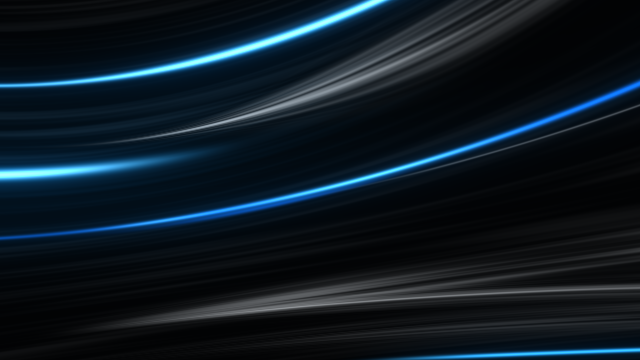
This background is drawn by a Shadertoy shader. Its source:

```glsl
// Long-exposure light trails: blue neon arcs and silky grey bands on near black.
// Every trail is a parabola; distance to it drives a core, a halo or a band of
// strands. Faint streaks follow a flow field that blends the same parabolas.

// Palette
const vec3 BASE  = vec3(0.006, 0.009, 0.013);
const vec3 HAZE  = vec3(0.000, 0.055, 0.095);
const vec3 DEEP  = vec3(0.010, 0.270, 0.500);
const vec3 AZURE = vec3(0.040, 0.360, 0.860);
const vec3 SKY   = vec3(0.100, 0.600, 0.920);
const vec3 HOT   = vec3(0.600, 0.480, 0.300);
const vec3 GREY  = vec3(0.520, 0.530, 0.540);

// Trails: height = x + y * u + z * u * u, with u and height from 0 to 1
const vec3 TOP_ARC    = vec3(0.762, 0.014, 0.656);
const vec3 LEFT_ARC   = vec3(0.514, 0.050, 0.470);
const vec3 MIDDLE_ARC = vec3(0.338, 0.110, 0.320);
const vec3 FLOOR_ARC  = vec3(-0.060, 0.118, -0.030);
const vec3 SILVER     = vec3(0.591, -0.046, 0.706);
const vec3 HAIRLINE   = vec3(0.338, 0.110, 0.260);
const vec3 FAN_HIGH   = vec3(0.056, 0.270, -0.020);
const vec3 FAN_MID    = vec3(0.050, 0.260, -0.110);
const vec3 FAN_LOW    = vec3(-0.040, 0.250, -0.085);

const float STREAK_FREQ = 22.0;
const float STRAND_FREQ = 1.1;

vec2 gradientAt(vec2 cell) {
    float angle = 6.2832 * fract(sin(dot(cell, vec2(127.1, 311.7))) * 43758.5);
    return vec2(cos(angle), sin(angle));
}

float gradientNoise(vec2 p) {
    vec2 i = floor(p), f = fract(p);
    vec2 w = f * f * f * (f * (f * 6.0 - 15.0) + 10.0);
    float a = dot(gradientAt(i), f);
    float b = dot(gradientAt(i + vec2(1, 0)), f - vec2(1, 0));
    float c = dot(gradientAt(i + vec2(0, 1)), f - vec2(0, 1));
    float d = dot(gradientAt(i + vec2(1, 1)), f - vec2(1, 1));
    return mix(mix(a, b, w.x), mix(c, d, w.x), w.y);
}

// Fine strands across "lane", changing slowly along u; 0 to 1
float streaks(float lane, float u) {
    float sum = 0.0, gain = 0.6;
    for (int k = 0; k < 3; k++) {
        sum += gain * gradientNoise(vec2(lane, u * 1.6 + float(k) * 7.3));
        lane = lane * 2.25 + 3.7;
        gain *= 0.8;
    }
    return smoothstep(-0.35, 0.55, sum);
}

// Signed distance to a trail, in canvas heights
float trail(vec2 uv, vec3 t) {
    float slope = (t.y + 2.0 * t.z * uv.x) * iResolution.y / iResolution.x;
    return (uv.y - t.x - uv.x * (t.y + t.z * uv.x)) / sqrt(1.0 + slope * slope);
}

float bell(float x, float width) {
    x /= width;
    return exp(-x * x);
}

// Neon core with a white heart and a two-layer halo
vec3 neon(float d, float width, vec3 tint, float heart, float halo) {
    float core = bell(d, width);
    vec3 glow = DEEP * (0.55 * exp(-abs(d) / 0.018) + 0.28 * exp(-abs(d) / 0.065));
    return tint * core + HOT * heart * bell(d, width * 0.65) + glow * halo;
}

// Soft band made of many strands
float band(vec2 uv, vec3 t, float spread, float seed) {
    float q = trail(uv, t) / spread;
    return bell(q, 1.0) * (0.12 + 0.95 * streaks(q * STRAND_FREQ + seed, uv.x));
}

// Height at the left edge of the flow line through uv
float flowOrigin(vec2 uv) {
    float h = uv.y;
    for (int k = 0; k < 10; k++) {
        float s = smoothstep(0.0, 0.61, h);
        float bend = uv.x * (mix(0.27, 0.0, s) + uv.x * mix(-0.06, 0.69, s));
        h += 0.6 * (uv.y - bend - h);
    }
    return h;
}

void mainImage(out vec4 fragColor, in vec2 fragCoord) {
    vec2 uv = fragCoord / iResolution.xy;
    float u = uv.x, h = flowOrigin(uv);

    // Background haze and faint streaks, leaving a dark gap on the right
    float fine = streaks(h * STREAK_FREQ, u);
    float haze = bell(h - 0.54, 0.24) * (1.0 - smoothstep(0.25, 0.85, u));
    float gap = 1.0 - 0.9 * bell(h - 0.46, 0.09);
    vec3 col = BASE + HAZE * haze * (0.6 + 0.6 * fine);
    col += GREY * 0.10 * fine * fine * gap;

    // Grey bands
    float silver = band(uv, SILVER, 0.010 + 0.062 * smoothstep(0.2, 0.75, u), 4.0);
    col += GREY * silver * smoothstep(0.12, 0.55, u) * (1.05 - 0.4 * smoothstep(0.6, 0.85, u));
    col += GREY * 0.7 * bell(trail(uv, SILVER), 0.0035) * bell(u - 0.32, 0.14);
    col += GREY * 0.45 * bell(trail(uv, HAIRLINE), 0.003) * smoothstep(0.45, 0.8, u);
    float rise = smoothstep(0.05, 0.55, u);
    col += GREY * rise * 0.72 * band(uv, FAN_HIGH, 0.012 + 0.042 * u, 11.0);
    col += GREY * rise * 0.45 * band(uv, FAN_MID, 0.012 + 0.022 * u, 17.0);
    col += GREY * rise * 0.55 * bell(trail(uv, FAN_MID), 0.004);
    col += GREY * rise * 0.40 * band(uv, FAN_LOW, 0.010 + 0.022 * u, 23.0);

    // Blue arcs
    float swell = smoothstep(0.0, 0.42, u);
    col += neon(trail(uv, TOP_ARC), mix(0.006, 0.013, swell), SKY * mix(0.75, 1.0, swell),
                mix(0.35, 1.0, swell), mix(0.45, 1.0, swell));
    float fade = 1.0 - smoothstep(0.0, 0.40, u);
    col += fade * neon(trail(uv, LEFT_ARC), 0.016, SKY, fade, 0.9);
    float lit = 0.55 + 0.45 * smoothstep(0.05, 0.35, u);
    float pale = bell(u - 0.58, 0.20) + 0.5 * bell(u - 0.24, 0.08);
    float middle = trail(uv, MIDDLE_ARC);
    col += lit * neon(middle, mix(0.005, 0.009, u), mix(AZURE, SKY, min(pale, 1.0)),
                      0.5 * pale, 0.55);
    col += AZURE * 0.6 * bell(middle + 0.013, 0.006) * bell(u - 0.42, 0.18);
    col += smoothstep(0.5, 0.8, u) * neon(trail(uv, FLOOR_ARC), 0.006, SKY, 0.2, 0.45);

    fragColor = vec4(clamp(col, 0.0, 1.0), 1.0);
}
```
